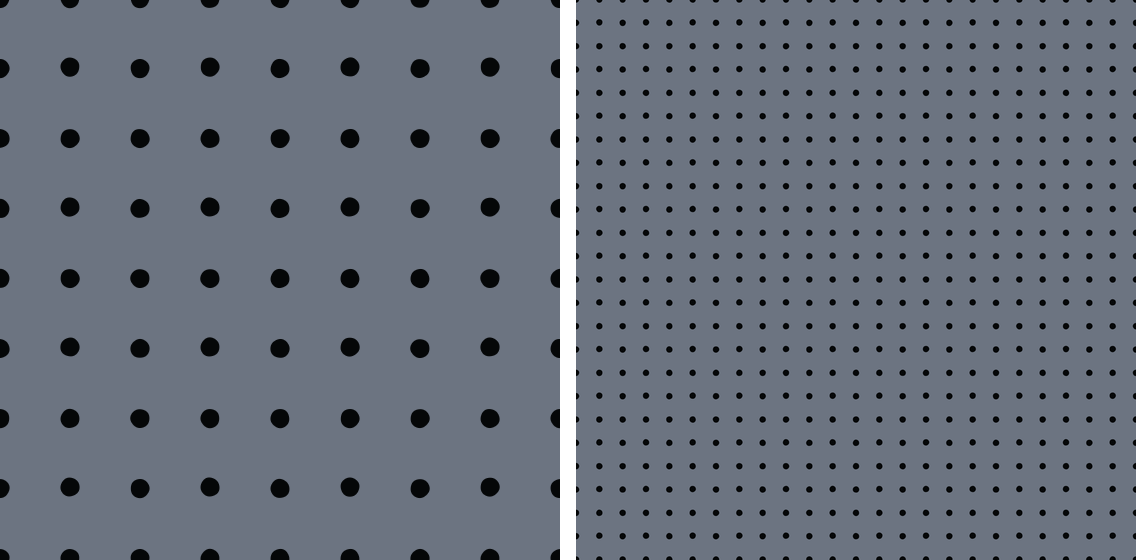
Left, the tile; right, the same tile 3 across and 3 down.
Give the GLSL for this pattern, as a Shadertoy shader.

```glsl
// Draws a grid of slightly uneven black dots on a slate grey ground.

const float REPEATS = 8.0;      // dots across and down
const float RADIUS = 0.1354;    // in cells
const float LIFT = 0.021;       // upward shift of the dots, in cells
const float WOBBLE = 0.003;     // unevenness of the outline, in cells
const float TAU = 6.28319;
const vec3 GROUND = vec3(0.425, 0.453, 0.504);
const vec3 INK = vec3(0.020, 0.029, 0.031);

float hash(vec2 cell) {
    return fract(sin(dot(cell, vec2(12.99, 78.23))) * 4375.85);
}

// Layered sines around the outline, with phases set by the seed
float outlineWobble(float angle, float seed) {
    float phase = TAU * seed;
    return 0.5 * sin(2.0 * angle + phase)
         + 0.6 * sin(3.0 * angle + 2.7 * phase)
         + 0.4 * sin(5.0 * angle + 5.3 * phase);
}

// Signed distance to a disc with an uneven edge
float dotDistance(vec2 p, float radius, float wobble, float seed) {
    float angle = atan(p.y, p.x + 1e-6);
    return length(p) - radius - wobble * outlineWobble(angle, seed);
}

// Every dot is lifted once; those on odd rows and columns twice
float dotLift(vec2 cell, float lift) {
    vec2 odd = mod(cell, 2.0);
    return lift * (1.0 + odd.x * odd.y);
}

void mainImage(out vec4 fragColor, in vec2 fragCoord) {
    // Cells centred on the grid points, numbered so that they wrap
    vec2 grid = REPEATS * fragCoord / iResolution.xy;
    vec2 nearest = floor(grid + 0.5);
    vec2 cell = mod(nearest, REPEATS);
    vec2 p = grid - nearest - vec2(0.0, dotLift(cell, LIFT));

    // Dot with an edge one pixel soft
    float pixel = REPEATS / min(iResolution.x, iResolution.y);
    float d = dotDistance(p, RADIUS, WOBBLE, hash(cell));
    float coverage = clamp(0.5 - d / pixel, 0.0, 1.0);

    fragColor = vec4(mix(GROUND, INK, coverage), 1.0);
}
```
